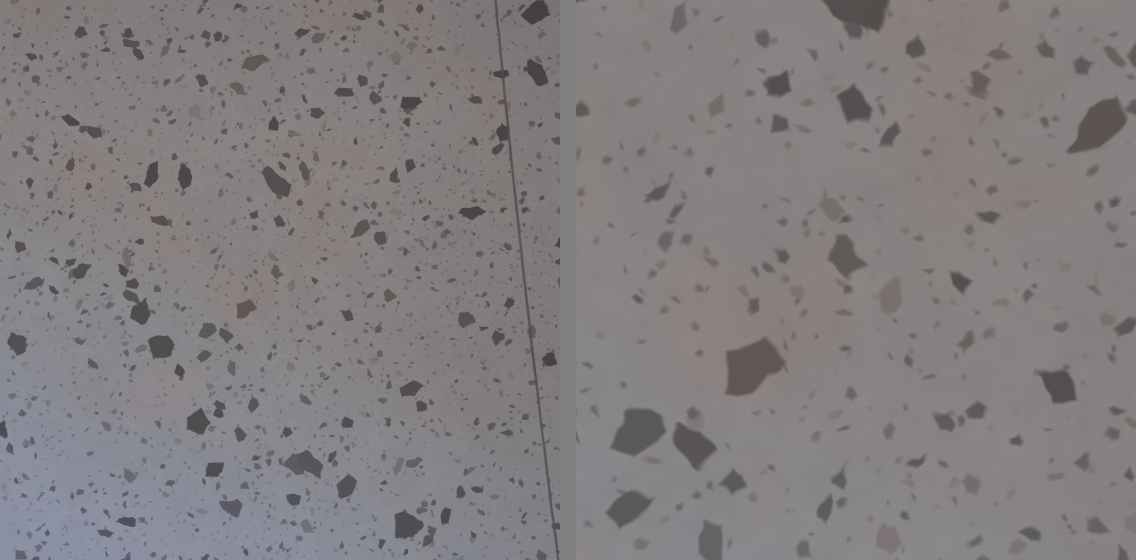
Left, the full canvas; right, a detail of the centre.
A Shadertoy shader for this texture:

```glsl
// Worn terrazzo floor: scattered stone chips in grey cement, cool light from the lower left, one thin joint.
#define WARM_CEMENT vec3(0.530, 0.509, 0.506)
#define GREY_CEMENT vec3(0.533, 0.533, 0.553)
#define COOL_CEMENT vec3(0.545, 0.568, 0.640)
#define CHIP_TINT vec3(1.05, 0.99, 0.97)
#define EDGE_BLUR 0.0016
#define EDGE_ROUGHNESS 0.0032
#define MOTTLE 0.045
#define JOINT_WIDTH 0.0044
#define JOINT_SHADE 0.62

const float TAU = 6.2831853;
const int SIDES = 5;

float hash(vec2 p) {
    return fract(sin(dot(p, vec2(127.1, 311.7))) * 43758.5453);
}

float noise(vec2 p) {
    vec2 i = floor(p), f = fract(p);
    f = f * f * (3.0 - 2.0 * f);
    return mix(mix(hash(i), hash(i + vec2(1, 0)), f.x),
               mix(hash(i + vec2(0, 1)), hash(i + vec2(1, 1)), f.x), f.y);
}

float fbm(vec2 p) {
    float sum = 0.0, gain = 0.5;
    for (int i = 0; i < 4; i++) {
        sum += gain * noise(p);
        p = p * 2.03 + 17.3;
        gain *= 0.5;
    }
    return sum;
}

// Distance to a stretched, irregular convex chip with slightly rounded corners
float chipDistance(vec2 p, float radius, vec2 id) {
    float turn = TAU * hash(id + 3.1);
    float stretch = 1.0 + 0.45 * hash(id + 5.7);
    p = mat2(cos(turn), sin(turn), -sin(turn), cos(turn)) * p;
    p *= vec2(1.0 / stretch, stretch);
    float d = length(p) - 1.25 * radius;
    for (int i = 0; i < SIDES; i++) {
        vec2 key = id + 9.3 * float(i + 1);
        float angle = TAU * (float(i) + 0.6 * hash(key)) / float(SIDES);
        float reach = radius * mix(0.62, 1.1, hash(key + 4.4));
        d = max(d, dot(p, vec2(cos(angle), sin(angle))) - reach);
    }
    return d;
}

// One size class of chips; sizes and shades are (min, max) pairs
vec3 addChips(vec3 color, vec3 cement, vec2 p, float cells, float density,
              vec2 sizes, vec2 shades, float blur) {
    vec2 home = floor(p * cells);
    for (int y = -1; y <= 1; y++) {
        for (int x = -1; x <= 1; x++) {
            vec2 cell = home + vec2(x, y);
            vec2 id = cell + cells * 1.37;
            float cluster = 0.55 + 0.9 * noise(cell / cells * 6.0 + cells);
            if (hash(id) > density * cluster) continue;

            vec2 center = (cell + vec2(hash(id + 1.3), hash(id + 2.9))) / cells;
            float pick = hash(id + 7.9);
            float radius = mix(sizes.x, sizes.y, pick * pick);
            float d = chipDistance(p - center, radius, id);
            float tone = hash(id + 11.2);
            float shade = mix(shades.x, shades.y, tone * tone);
            vec3 tint = mix(vec3(1.0), CHIP_TINT, hash(id + 13.6) * tone);
            color = mix(color, cement * shade * tint, smoothstep(blur, -blur, d));
        }
    }
    return color;
}

// Cement lit by warm indoor light above and bluish daylight below
vec3 cementColor(vec2 p) {
    float height = p.y + 0.4 * p.x + 0.12 * (fbm(p * 3.0) - 0.47);
    vec3 color = mix(COOL_CEMENT, GREY_CEMENT, smoothstep(0.05, 0.48, height));
    color = mix(color, WARM_CEMENT, smoothstep(0.42, 0.74, height));
    color *= 1.0 - 0.06 * smoothstep(0.55, 1.05, p.x);
    color *= 1.0 - 0.05 * smoothstep(0.75, 1.05, p.y);
    float rosy = smoothstep(0.55, 0.75, fbm(p * 7.0 + 31.0));
    return color * mix(vec3(1.0), vec3(1.02, 0.985, 0.97), rosy);
}

void mainImage(out vec4 fragColor, in vec2 fragCoord) {
    vec2 p = fragCoord / iResolution.y;
    float blur = max(EDGE_BLUR, 0.7 / iResolution.y);
    vec3 cement = cementColor(p);

    // Cloudy and fine mottling of the cement
    vec3 color = cement * (1.0 + MOTTLE * (fbm(p * 22.0) - 0.47));
    color *= 1.0 + MOTTLE * (fbm(p * 110.0) - 0.47);

    // Chips from dust to large stones, with roughened outlines
    vec2 rough = vec2(noise(p * 130.0), noise(p * 130.0 + 57.0)) - 0.5;
    vec2 q = p + EDGE_ROUGHNESS * rough;
    color = addChips(color, cement, q, 78.0, 0.38, vec2(0.0012, 0.0034), vec2(0.76, 0.97), blur);
    color = addChips(color, cement, q, 43.0, 0.42, vec2(0.0028, 0.0066), vec2(0.68, 0.95), blur);
    color = addChips(color, cement, q, 25.0, 0.33, vec2(0.0050, 0.0120), vec2(0.60, 0.92), blur);
    color = addChips(color, cement, q, 13.0, 0.35, vec2(0.0090, 0.0240), vec2(0.55, 0.74), blur);

    // Slightly bowed joint leaning to the right as it descends
    float fall = 1.0 - p.y;
    float jointX = 0.885 + 0.112 * fall - 0.018 * fall * p.y;
    float joint = abs(p.x - jointX + 0.001 * (noise(p * 45.0) - 0.5)) - 0.5 * JOINT_WIDTH;
    float wear = 0.75 + 0.25 * noise(p * 30.0);
    color = mix(color, cement * JOINT_SHADE, wear * smoothstep(blur, -blur, joint));

    fragColor = vec4(color, 1.0);
}
```
